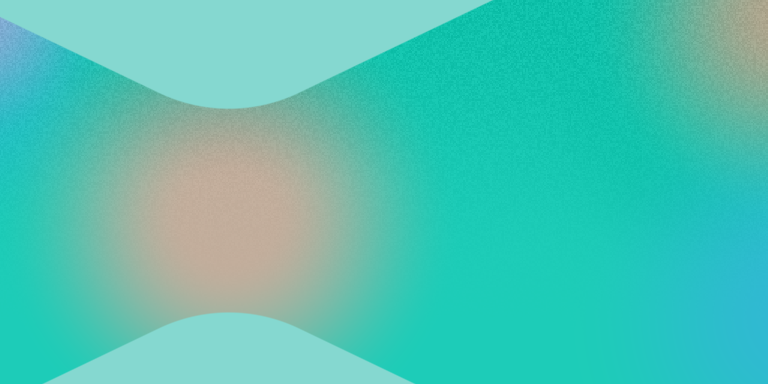
Reproduce this background procedurally as a Shadertoy shader.

```glsl
// Teal gradient with soft tan and blue glows, framed by two rounded pale wedges and grain.
#define WEDGE_X 0.596
#define WEDGE_TOP 0.671
#define WEDGE_BOTTOM 0.232
#define WEDGE_ANGLE 0.446
#define WEDGE_RADIUS 0.422
#define GRAIN_CELLS 256.0
#define GRAIN_AMOUNT 0.06

const vec3 TEAL_LIGHT = vec3(0.115, 0.800, 0.720);
const vec3 TEAL_DEEP = vec3(0.055, 0.755, 0.665);
const vec3 TAN = vec3(0.760, 0.680, 0.610);
const vec3 KHAKI = vec3(0.680, 0.645, 0.550);
const vec3 LAVENDER = vec3(0.530, 0.670, 0.830);
const vec3 BLUE = vec3(0.190, 0.725, 0.825);
const vec3 MINT = vec3(0.520, 0.848, 0.815);

float hash(vec2 cell) {
    vec3 q = fract(vec3(cell.xyx) * 0.1031);
    q += dot(q, q.yzx + 33.33);
    return fract((q.x + q.y) * q.z);
}

// Falls from one inside the inner radius to zero at the outer radius.
float glow(vec2 p, vec2 center, float inner, float outer) {
    return 1.0 - smoothstep(inner, outer, length(p - center));
}

// Height above the sharp tip of a wedge whose tip is a tangent arc.
float wedgeProfile(float x) {
    x = abs(x);
    float arc = WEDGE_RADIUS / cos(WEDGE_ANGLE)
              - sqrt(max(WEDGE_RADIUS * WEDGE_RADIUS - x * x, 0.0));
    return x < WEDGE_RADIUS * sin(WEDGE_ANGLE) ? arc : x * tan(WEDGE_ANGLE);
}

void mainImage(out vec4 fragColor, in vec2 fragCoord) {
    vec2 p = fragCoord / iResolution.y;
    float aspect = iResolution.x / iResolution.y;
    p.x *= 2.0 / aspect;
    float pixel = 1.0 / iResolution.y;

    // Teal base, deeper toward the top and along a ring around the corner
    vec3 color = mix(TEAL_LIGHT, TEAL_DEEP, smoothstep(0.25, 1.1, p.y));
    float ring = (length(p - vec2(2.06, 0.98)) - 0.55) / 0.16;
    color = mix(color, TEAL_DEEP, 0.6 * exp(-ring * ring));

    // Soft glows
    color = mix(color, BLUE, glow(p, vec2(2.10, 0.18), 0.05, 0.64));
    color = mix(color, KHAKI, glow(p, vec2(2.06, 0.96), 0.04, 0.54));
    color = mix(color, BLUE, 0.75 * glow(p, vec2(-0.10, 0.85), 0.05, 0.50));
    color = mix(color, LAVENDER, glow(p, vec2(-0.08, 0.98), 0.04, 0.36));
    float tanGlow = glow(p, vec2(WEDGE_X, 0.43), 0.11, 0.61);
    color = mix(color, TAN, tanGlow);
    color *= 1.0 - 0.10 * tanGlow * smoothstep(0.50, 0.80, p.y);

    // Fine grain, stronger toward the top
    float grain = hash(floor(p * GRAIN_CELLS)) - 0.5;
    color += grain * GRAIN_AMOUNT * smoothstep(0.1, 1.0, p.y);

    // Mirrored pale wedges
    float profile = wedgeProfile(p.x - WEDGE_X);
    float depth = max(p.y - WEDGE_TOP, WEDGE_BOTTOM - p.y) - profile;
    float cover = smoothstep(-pixel, pixel, depth * cos(WEDGE_ANGLE));
    color = mix(color, MINT, cover);

    fragColor = vec4(color, 1.0);
}
```
